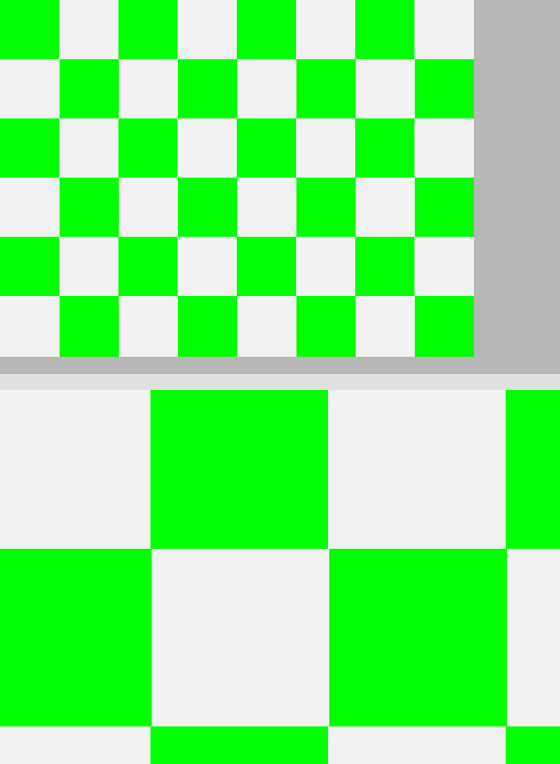
Top, the full canvas; bottom, a detail of the centre.
Write a Shadertoy shader that draws this pattern.

```glsl
const vec2 CELLS = vec2(8.0, 6.0);       // columns, rows
const float CELL = 0.1583;               // cell side, in canvas heights
const vec2 BOARD = vec2(1.2672, 0.9540); // board size, last row slightly taller
const float ROW_SHIFT = 0.0011;          // sideways offset of every second row
const vec3 GREEN = vec3(0.0, 1.0, 0.0);
const vec3 WHITE = vec3(0.95);
const vec3 GREY = vec3(0.72);

// Alternates +1 / -1 per cell, with a ramp one pixel wide at each border
vec2 softStripes(vec2 cellPos, float pixel) {
    vec2 parity = 1.0 - 2.0 * mod(floor(cellPos), 2.0);
    vec2 borderDist = 0.5 - abs(fract(cellPos) - 0.5);
    return parity * min(2.0 * borderDist / pixel, 1.0);
}

void mainImage(out vec4 fragColor, in vec2 fragCoord) {
    // Height units, measured from the top left corner
    float pixel = 1.0 / iResolution.y;
    vec2 pos = vec2(fragCoord.x, iResolution.y - fragCoord.y) * pixel;

    // Checkerboard; the clamp extends the outer cells to the board edge
    float row = min(floor(pos.y / CELL), CELLS.y - 1.0);
    vec2 shifted = pos - vec2(ROW_SHIFT * mod(row, 2.0), 0.0);
    vec2 cellPos = clamp(shifted / CELL, vec2(0.5), CELLS - 0.5);
    vec2 stripes = softStripes(cellPos, pixel / CELL);
    vec3 color = mix(WHITE, GREEN, 0.5 + 0.5 * stripes.x * stripes.y);

    // Plain ground right of and below the board
    vec2 inside = clamp((BOARD - pos) / pixel + 0.5, 0.0, 1.0);
    color = mix(GREY, color, inside.x * inside.y);

    fragColor = vec4(color, 1.0);
}
```
